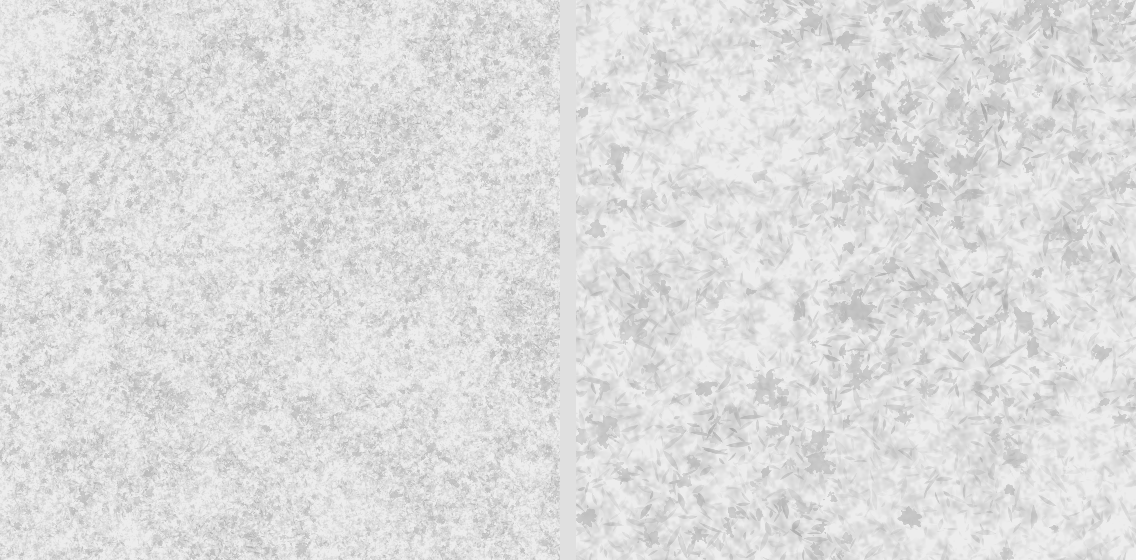
Left: the whole. Right: its middle third, enlarged.
Write a Shadertoy shader that draws this texture.

```glsl
#define BASE_TONE 0.888
#define BLOTCH_TONE 0.75
#define CLOUD_SCALE 6.0
#define CLOUD_DEPTH 0.06
#define GRAIN_SCALE 105.0
#define GRAIN_DEPTH 0.26
#define BLADE_SCALE 78.0
#define BLADE_DEPTH 0.11
#define BLOTCH_SCALE 44.0
#define RAGGEDNESS 0.75

const float TAU = 6.2831853;

vec3 hash3(vec2 cell) {
    vec3 p = fract(cell.xyx * vec3(0.1031, 0.1030, 0.0973));
    p += dot(p, p.yxz + 33.33);
    return fract((p.xxy + p.yzz) * p.zyx);
}

float valueNoise(vec2 p) {
    vec2 i = floor(p), f = fract(p);
    f = f * f * (3.0 - 2.0 * f);
    float low = mix(hash3(i).x, hash3(i + vec2(1, 0)).x, f.x);
    float high = mix(hash3(i + vec2(0, 1)).x, hash3(i + vec2(1, 1)).x, f.x);
    return mix(low, high, f.y);
}

// Three rotated octaves; gain sets how strong the fine ones are
float layeredNoise(vec2 p, float gain) {
    float sum = 0.0, total = 0.0, weight = 1.0;
    for (int i = 0; i < 3; i++) {
        sum += weight * valueNoise(p);
        total += weight;
        weight *= gain;
        p = mat2(1.6, 1.3, -1.3, 1.6) * p + 17.3;
    }
    return sum / total;
}

// Thin tapered strokes in random directions, one per cell
float blades(vec2 uv, float scale, float seed, float pixel) {
    vec2 p = uv * scale;
    float soft = pixel * scale * 0.45, cover = 0.0;
    for (int y = -1; y <= 1; y++)
    for (int x = -1; x <= 1; x++) {
        vec2 cell = floor(p) + vec2(x, y);
        vec3 place = hash3(cell + seed), look = hash3(cell + seed + 71.7);
        vec2 d = p - cell - place.xy;
        float angle = place.z * TAU;
        vec2 along = vec2(cos(angle), sin(angle));
        float t = dot(d, along) / mix(0.25, 0.65, look.x);
        float side = dot(d, vec2(-along.y, along.x)) + 0.12 * (look.z - 0.5) * t * t;
        float width = mix(0.07, 0.14, look.y) * (1.0 - t * t);
        float shape = smoothstep(soft, -soft, abs(side) - width) * step(abs(t), 1.0);
        cover = max(cover, shape * mix(0.25, 1.0, look.z));
    }
    return cover;
}

// Leafy spots with lobed, frayed outlines
float blotches(vec2 uv, float scale, float seed, float density, float pixel) {
    vec2 p = uv * scale;
    float soft = pixel * scale * 0.6, cover = 0.0;
    float fray = (layeredNoise(uv * 190.0 + seed, 0.8) - 0.5) * RAGGEDNESS;
    for (int y = -1; y <= 1; y++)
    for (int x = -1; x <= 1; x++) {
        vec2 cell = floor(p) + vec2(x, y);
        vec3 place = hash3(cell + seed), look = hash3(cell + seed + 37.1);
        vec2 d = p - cell - place.xy;
        float lobes = floor(mix(4.0, 9.0, look.x));
        float petal = cos(lobes * atan(d.y, d.x + 1e-5) + look.y * TAU);
        float grown = smoothstep(0.0, 0.15, density - place.z);
        float radius = mix(0.16, 0.46, look.z * look.z) * (1.0 + 0.22 * petal);
        float shape = smoothstep(soft, -soft, length(d) + fray - radius * grown);
        cover = max(cover, shape * grown * mix(0.55, 1.0, look.y));
    }
    return cover;
}

void mainImage(out vec4 fragColor, in vec2 fragCoord) {
    float pixel = 1.0 / iResolution.y;
    vec2 uv = fragCoord * pixel;

    // Pale, faintly mottled ground with crisp grain
    float cloud = layeredNoise(uv * CLOUD_SCALE + 3.7, 0.9) - 0.5;
    float clump = layeredNoise(uv * CLOUD_SCALE * 4.0 + 8.1, 0.9) - 0.5;
    float grain = layeredNoise(uv * GRAIN_SCALE, 1.0) - 0.5;
    float tone = BASE_TONE - CLOUD_DEPTH * (cloud + clump) + GRAIN_DEPTH * grain;

    // Fine crossing blades, dark and light
    float dark = max(blades(uv, BLADE_SCALE, 11.0, pixel),
                     blades(uv, BLADE_SCALE * 1.7, 53.0, pixel));
    float light = blades(uv, BLADE_SCALE * 1.4, 97.0, pixel);
    float patchy = clamp(0.85 + 1.2 * cloud + 1.5 * clump, 0.3, 1.4);
    tone += 0.035 * light - BLADE_DEPTH * dark * patchy;

    // Clustered grey spots in two sizes
    float gather = 0.6 * cloud + 0.9 * clump;
    float spots = max(
        blotches(uv, BLOTCH_SCALE, 131.0, 0.24 + gather, pixel),
        blotches(uv, BLOTCH_SCALE * 1.9, 173.0, 0.36 + 1.3 * gather, pixel));
    tone = mix(tone, BLOTCH_TONE + 0.3 * GRAIN_DEPTH * grain, 0.9 * spots);

    fragColor = vec4(vec3(clamp(tone, 0.68, 0.93)), 1.0);
}
```
